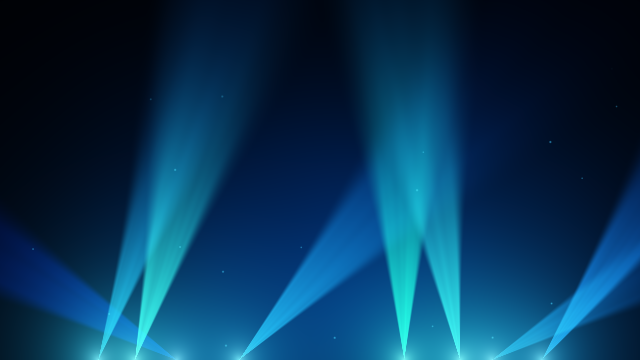
Reproduce this background procedurally as a Shadertoy shader.

```glsl
// Stage spotlights fanning up from the floor of a dark blue hall.
// Each beam is a soft angular wedge that turns bluer as it fades and carries
// faint gradient-noise streaks; halos, haze and dust complete the air.

const int BEAM_COUNT = 8;

// Per beam: floor x, angle from vertical, half width, fading distance
const vec4 BEAMS[BEAM_COUNT] = vec4[](
    vec4(0.273,  0.335, 0.125, 0.46), vec4(0.375,  0.275, 0.165, 0.47),
    vec4(0.491, -1.040, 0.165, 0.40), vec4(0.664,  0.750, 0.165, 0.46),
    vec4(1.123, -0.010, 0.155, 0.47), vec4(1.278, -0.155, 0.150, 0.47),
    vec4(1.366,  1.050, 0.150, 0.38), vec4(1.505,  0.625, 0.160, 0.45));

const vec3 BEAM_COLORS[BEAM_COUNT] = vec3[](
    vec3(0.10, 0.64, 0.78), vec3(0.18, 0.92, 0.80),
    vec3(0.00, 0.15, 0.62), vec3(0.10, 0.60, 0.86),
    vec3(0.10, 1.00, 0.74), vec3(0.16, 0.86, 0.80),
    vec3(0.06, 0.42, 0.68), vec3(0.08, 0.50, 0.86));

const vec3 HAZE_BLUE = vec3(0.0, 0.155, 0.42);
const vec3 NIGHT = vec3(0.0, 0.003, 0.014);
const vec3 HALO_CYAN = vec3(0.10, 0.66, 0.80);
const vec3 HOT_WHITE = vec3(0.75, 1.0, 0.95);
const vec3 DUST_COLOR = vec3(0.15, 0.50, 0.65);

// Red dies out first and blue travels farthest
const vec3 COLOR_REACH = vec3(0.85, 1.0, 1.2);

vec2 hash2(vec2 p) {
    vec3 q = fract(p.xyx * vec3(0.1031, 0.1030, 0.0973));
    q += dot(q, q.yzx + 33.33);
    return fract((q.xx + q.yz) * q.zy);
}

float gradientDot(vec2 cell, vec2 offset) {
    return dot(hash2(cell) * 2.0 - 1.0, offset);
}

float gradientNoise(vec2 p) {
    vec2 i = floor(p), f = fract(p);
    vec2 u = f * f * f * (f * (f * 6.0 - 15.0) + 10.0);
    vec2 e = vec2(1.0, 0.0);
    float low = mix(gradientDot(i, f), gradientDot(i + e, f - e), u.x);
    float high = mix(gradientDot(i + e.yx, f - e.yx),
                     gradientDot(i + 1.0, f - 1.0), u.x);
    return mix(low, high, u.y);
}

vec3 screenBlend(vec3 base, vec3 light) {
    return base + light * (1.0 - min(base, 1.0));
}

// Light of one wedge, seen from its lamp
vec3 beamLight(vec2 fromLamp, vec4 beam, vec3 tint, float seed) {
    float dist = length(fromLamp);
    float angle = atan(fromLamp.x, max(fromLamp.y, 0.0001));
    float offset = abs(angle - beam.y);
    float softness = 0.025 + 0.055 * smoothstep(0.1, 0.9, dist);
    float wedge = 1.0 - smoothstep(beam.z - softness, beam.z + softness, offset);
    float streaks = 1.0 + 0.2 * gradientNoise(vec2(angle * 18.0 + seed, dist * 1.5 + seed));
    vec3 fade = exp(-pow(vec3(dist) / (beam.w * COLOR_REACH), vec3(1.5)));
    return tint * fade * wedge * streaks;
}

// Wide lamp halo tinted by the beam, with a small hot core
vec3 lampGlow(vec2 fromLamp, vec3 tint) {
    float dist = length(fromLamp);
    vec3 halo = mix(HALO_CYAN, tint, 0.4) * 0.58 * exp(-dist / 0.125);
    return halo + HOT_WHITE * 0.5 * exp(-dist / 0.025);
}

// Smooth blue haze low in the hall
vec3 hazeLight(vec2 p) {
    vec2 q = (p - vec2(0.98, 0.14)) / vec2(0.74, 0.56);
    float cloud = 1.0 + 0.12 * gradientNoise(p * 3.0 + 7.0);
    return NIGHT + HAZE_BLUE * exp(-dot(q, q)) * cloud;
}

// Sparse motes, at most one per grid cell
float dustLight(vec2 p, float pixel) {
    vec2 grid = p * 9.0;
    vec2 cell = floor(grid);
    vec2 place = 0.15 + 0.7 * hash2(cell + 11.0);
    vec2 chance = hash2(cell + 53.0);
    float dist = length(grid - cell - place) / 9.0;
    float radius = 0.0012 + 0.0012 * chance.y;
    float mote = 1.0 - smoothstep(radius - pixel, radius + pixel, dist);
    return mote * step(chance.x, 0.17) * smoothstep(0.85, 0.6, p.y);
}

void mainImage(out vec4 fragColor, in vec2 fragCoord) {
    float pixel = 1.0 / iResolution.y;
    vec2 p = fragCoord * pixel;
    vec3 color = hazeLight(p);

    // Layer every beam and its lamp
    for (int i = 0; i < BEAM_COUNT; i++) {
        vec2 fromLamp = p - vec2(BEAMS[i].x, 0.0);
        vec3 light = beamLight(fromLamp, BEAMS[i], BEAM_COLORS[i], float(i) * 5.3);
        color = screenBlend(color, light);
        color = screenBlend(color, lampGlow(fromLamp, BEAM_COLORS[i]));
    }

    color = screenBlend(color, DUST_COLOR * dustLight(p, pixel));
    fragColor = vec4(clamp(color, 0.0, 1.0), 1.0);
}
```
